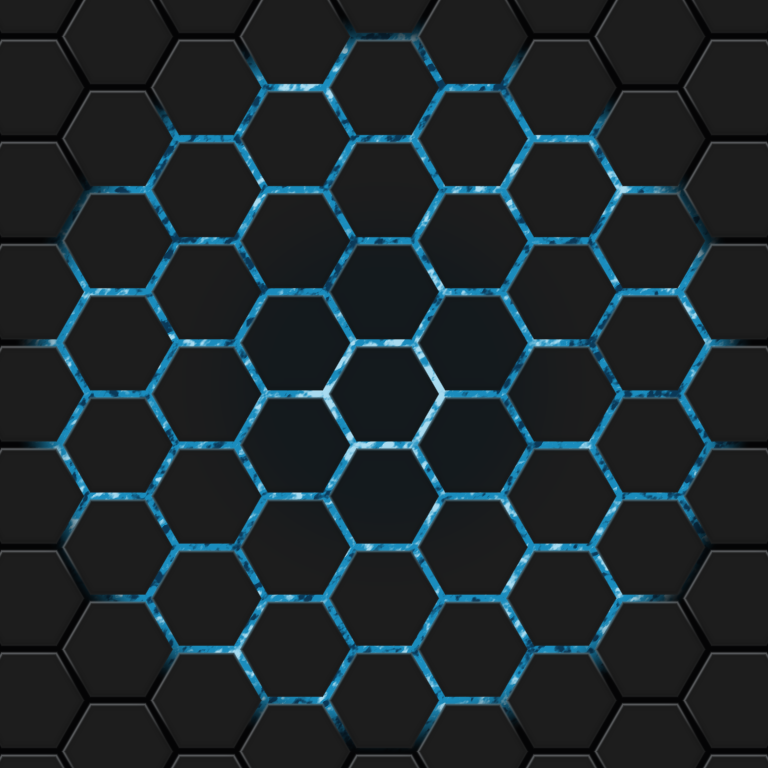
This background is drawn by a WebGL 1 fragment shader. Its source:

```glsl
precision highp float;
uniform vec2 u_resolution;

const vec3 FACE = vec3(0.112, 0.112, 0.112);
const vec3 CORE_FACE = vec3(0.078, 0.100, 0.112);
const vec3 GAP = vec3(0.015, 0.015, 0.018);
const vec3 RIM = vec3(0.40, 0.41, 0.42);
const vec3 DEEP_BLUE = vec3(0.04, 0.22, 0.34);
const vec3 BLUE = vec3(0.10, 0.55, 0.74);
const vec3 PALE_BLUE = vec3(0.66, 0.86, 0.94);

const float CELL_HEIGHT = 0.1330;
const float SEAM_HALF = 0.0047;
const vec2 GRID_CENTER = vec2(0.0, -0.0130);
const vec2 GRID_STRETCH = vec2(1.003, 1.0);

float hash(vec2 p) {
  p = fract(p * vec2(0.1031, 0.1137));
  p += dot(p, p.yx + 33.33);
  return fract((p.x + p.y) * p.x * 17.0);
}

float valueNoise(vec2 p) {
  vec2 cell = floor(p);
  vec2 f = fract(p);
  f = f * f * (3.0 - 2.0 * f);
  float low = mix(hash(cell), hash(cell + vec2(1.0, 0.0)), f.x);
  float high = mix(hash(cell + vec2(0.0, 1.0)), hash(cell + 1.0), f.x);
  return mix(low, high, f.y);
}

float fbm(vec2 p) {
  float sum = 0.0;
  float weight = 0.55;
  for (int i = 0; i < 3; i++) {
    sum += weight * valueNoise(p);
    p = mat2(0.8, 0.6, -0.6, 0.8) * p * 2.0 + 17.0;
    weight *= 0.5;
  }
  return sum;
}

// Offset from the centre of the nearest flat-topped hexagon
vec2 hexLocal(vec2 p, float height) {
  vec2 period = vec2(sqrt(3.0), 1.0) * height;
  vec2 a = mod(p + 0.5 * period, period) - 0.5 * period;
  vec2 b = mod(p, period) - 0.5 * period;
  return dot(a, a) < dot(b, b) ? a : b;
}

// Distance inward from the hexagon's border
float hexInset(vec2 local, float height) {
  vec2 q = abs(local);
  return 0.5 * height - max(q.y, dot(q, vec2(0.8660, 0.5)));
}

float bump(float x, float width) {
  return exp(-x * x / (width * width));
}

// Streaky light inside the seams, brightest around the middle cell
vec3 seamLight(vec2 p) {
  vec2 streak = vec2(p.x + p.y, 1.5 * (p.y - p.x));
  float grain = fbm(streak * 55.0 + 40.0);
  float patches = valueNoise(p * 11.0 + 23.0);
  float hot = 0.22 * bump(length(p - GRID_CENTER) - 0.077, 0.025);
  float level = grain + 0.22 * (patches - 0.5) + hot;
  vec3 color = mix(DEEP_BLUE, BLUE, smoothstep(0.22, 0.46, level));
  return mix(color, PALE_BLUE, smoothstep(0.56, 0.82, level));
}

void main() {
  float scale = min(u_resolution.x, u_resolution.y);
  vec2 p = (gl_FragCoord.xy - 0.5 * u_resolution) / scale;
  float aa = 0.9 / scale;

  vec2 local = hexLocal((p - GRID_CENTER) / GRID_STRETCH, CELL_HEIGHT);
  float inset = hexInset(local, CELL_HEIGHT);
  float radius = length(p);
  float lit = 1.0 - smoothstep(0.415, 0.485, radius);

  // Faces with a cool dark pool in the middle
  float pool = 1.0 - smoothstep(0.13, 0.27, radius);
  vec3 color = mix(FACE, CORE_FACE, pool);
  color *= 1.0 - 0.22 * bump(inset - SEAM_HALF, 0.004);

  // Thin bevel on the upper left rims
  float facing = dot(normalize(local + 1e-5), vec2(-0.5, 0.866));
  float bevel = smoothstep(-0.35, 0.7, facing);
  float rim = bump(inset - SEAM_HALF - 0.0006, 0.0012 + 0.4 * aa);
  vec3 rimColor = mix(RIM, vec3(0.40, 0.60, 0.68), lit);

  // Seams fade from glowing blue to black outside the ring
  float seam = 1.0 - smoothstep(SEAM_HALF - aa, SEAM_HALF + aa, inset);
  vec3 seamColor = mix(GAP, seamLight(p), lit);
  color = mix(color, seamColor, seam);
  color = mix(color, rimColor, rim * (0.08 + 0.72 * bevel) * mix(1.0, 0.6, lit));

  gl_FragColor = vec4(color, 1.0);
}
```
